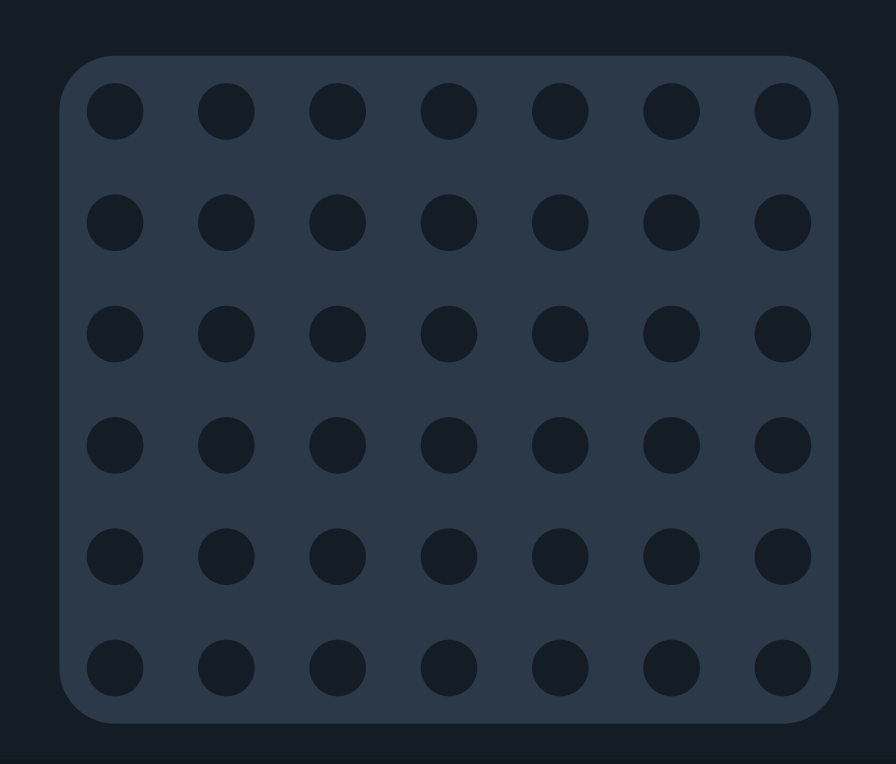
Write a Shadertoy shader that draws this pattern.

```glsl
// A slate panel with rounded corners, perforated by a 7 by 6 grid of round holes.
// The panel is a rounded-box distance; the holes are one circle repeated with fract.
// Distances are in grid cells, and the cell size is a fraction of canvas height.

#define GRID         vec2(7.0, 6.0)
#define CELL_SIZE    0.1457
#define PANEL_OFFSET vec2(0.0013, -0.0101)
#define CORNER       0.5
#define HOLE_RADIUS  0.254
#define EDGE_HEIGHT  0.006
#define EDGE_SHADE   0.86
#define PANEL_COLOR  vec3(0.172, 0.222, 0.282)
#define BACK_COLOR   vec3(0.078, 0.108, 0.147)

float roundedBox(vec2 p, vec2 halfSize, float radius) {
    vec2 q = abs(p) - halfSize + radius;
    return length(max(q, 0.0)) + min(max(q.x, q.y), 0.0) - radius;
}

float holeGrid(vec2 p) {
    vec2 cell = fract(p + 0.5 * GRID) - 0.5;
    return length(cell) - HOLE_RADIUS;
}

// Coverage of the inside of a shape, blended over one pixel
float coverage(float dist, float pixel) {
    return clamp(0.5 - dist / pixel, 0.0, 1.0);
}

void mainImage(out vec4 fragColor, in vec2 fragCoord) {
    vec2 centered = (fragCoord - 0.5 * iResolution.xy) / iResolution.y;
    vec2 p = (centered - PANEL_OFFSET) / CELL_SIZE;
    float pixel = 1.0 / (iResolution.y * CELL_SIZE);

    // Panel with the holes cut out
    float panel = max(roundedBox(p, 0.5 * GRID, CORNER), -holeGrid(p));

    // Backdrop with a thin darker strip along the bottom
    float height = fragCoord.y / iResolution.y;
    float strip = coverage(height - EDGE_HEIGHT, 1.0 / iResolution.y);
    vec3 color = BACK_COLOR * mix(1.0, EDGE_SHADE, strip);

    color = mix(color, PANEL_COLOR, coverage(panel, pixel));
    fragColor = vec4(color, 1.0);
}
```
